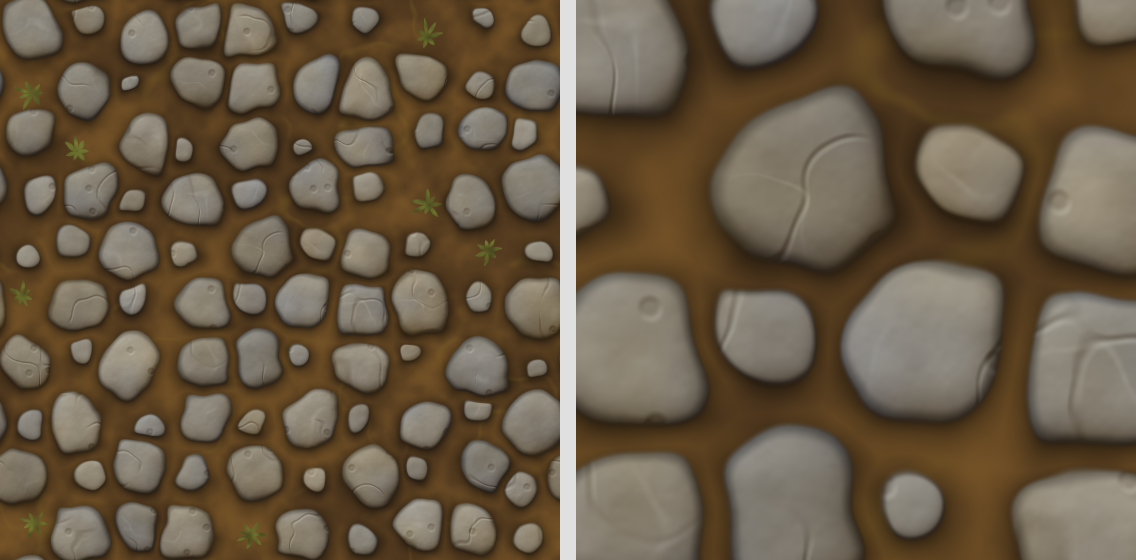
Left: the whole. Right: its middle third, enlarged.
Write a three.js fragment shader that draws this texture.

```glsl
// Rounded grey pebbles bedded in brown mud, with a few small green sprouts.
// Pebbles sit on a jittered wrapping grid of alternating large and small cells; each
// is an ellipse flattened softly towards its neighbours, then domed, lit and chipped.

#define GRID 10.0          // cells per side, even so that large and small alternate
#define JITTER 0.46        // scatter of the pebble centres, in cells
#define GAP 0.12           // mud left between neighbours, in cells
#define PEBBLE_SIZE 0.63   // radius of a pebble of weight one, in cells
#define SPROUT_SHARE 0.14  // part of the small cells holding a sprout
#define MUD_DARK vec3(0.335, 0.235, 0.125)
#define MUD_LIGHT vec3(0.445, 0.315, 0.150)
#define MUD_OCHRE vec3(0.50, 0.39, 0.15)
#define STONE_DARK vec3(0.27, 0.22, 0.16)
#define STONE_LIGHT vec3(0.65, 0.63, 0.58)
#define LEAF vec3(0.37, 0.40, 0.16)
#define LIGHT vec3(-0.25, 0.55, 0.80)

varying vec2 vUv;

const float TAU = 6.28318;

vec3 hash3(vec2 p) {
  vec3 q = fract((p.xyx + 17.0) * vec3(0.1031, 0.1030, 0.0973));
  q += dot(q, q.yxz + 33.33);
  return fract((q.xxy + q.yzz) * q.zyx);
}

// Value noise that wraps after a whole number of cells
float noise(vec2 uv, float period) {
  vec2 p = uv * period, i = floor(p), f = fract(p);
  f = f * f * (3.0 - 2.0 * f);
  float a = hash3(mod(i, period) + period).x;
  float b = hash3(mod(i + vec2(1, 0), period) + period).x;
  float c = hash3(mod(i + vec2(0, 1), period) + period).x;
  float d = hash3(mod(i + vec2(1, 1), period) + period).x;
  return mix(mix(a, b, f.x), mix(c, d, f.x), f.y);
}

float fbm(vec2 uv, float period) {
  float sum = 0.0, amp = 0.53;
  for (int i = 0; i < 4; i++) {
    sum += amp * noise(uv, period);
    period *= 2.0;
    amp *= 0.5;
  }
  return sum;
}

// Thin broken lines along the middle contour of a noise
float vein(vec2 uv, float period, float width) {
  vec2 bent = uv + 0.014 * noise(uv, 40.0);
  float line = 1.0 - smoothstep(0.0, width, abs(noise(bent, period) - 0.5));
  return line * smoothstep(0.45, 0.65, noise(uv + 0.21, period - 3.0));
}

// Height of the stone surface: grain, cracks and round pits
float relief(vec2 uv) {
  vec2 p = uv * 28.0;
  vec3 h = hash3(mod(floor(p), 28.0) + 5.0);
  float pit = step(h.z, 0.16) * (1.0 - smoothstep(0.10, 0.24, length(fract(p) - 0.3 - 0.4 * h.xy)));
  return 0.5 * fbm(uv, 28.0) - 0.25 * vein(uv, 18.0, 0.05) - 0.3 * pit;
}

// Centre (xy) and weight (z) of the pebble in a cell
vec3 pebble(vec2 cell) {
  vec2 id = mod(cell, GRID);
  vec3 h = hash3(id), k = hash3(id + 41.0);
  float large = abs(mod(id.x + id.y, 2.0) - step(k.x, 0.12));
  float weight = mix(mix(0.28, 0.58, h.z), mix(0.78, 1.06, h.z), large);
  return vec3(cell + 0.5 + JITTER * (h.xy - 0.5), weight);
}

// Gauge of a pebble, 0 at its centre and 1 on its outline (x), with its gradient (yz)
vec3 gauge(vec2 p, vec2 cell, vec3 stone, vec3 rnd) {
  vec2 q = p - stone.xy;
  vec2 axis = vec2(cos(rnd.x * TAU), sin(rnd.x * TAU));
  vec2 radii = PEBBLE_SIZE * stone.z * vec2(1.06, mix(0.78, 1.0, rnd.y));
  vec2 e = vec2(dot(q, axis), dot(q, vec2(-axis.y, axis.x))) / radii;
  float f = max(length(e), 0.001), sum = pow(f, 6.0);
  e /= radii * f;
  vec2 grad = pow(f, 5.0) * (e.x * axis + e.y * vec2(-axis.y, axis.x));
  for (int n = 0; n < 9; n++) {
    if (n == 4) continue;
    vec3 other = pebble(cell + vec2(mod(float(n), 3.0), floor(float(n) / 3.0)) - 1.0);
    vec2 away = other.xy - stone.xy;
    float gap = length(away);
    vec2 slope = away / gap * (stone.z + other.z) / (max(gap - GAP, 0.1) * stone.z);
    float side = max(dot(q, slope), 0.0001);
    sum += pow(side, 6.0);
    grad += pow(side, 5.0) * slope;
  }
  f = pow(sum, 1.0 / 6.0);
  return vec3(f, grad / pow(f, 5.0));
}

// Coverage of a star of pointed leaves
float sprout(vec2 q, float seed) {
  float turn = atan(q.y, q.x) / TAU * 7.0, leaf = floor(turn + 0.5);
  float size = mix(0.17, 0.32, hash3(vec2(mod(leaf, 7.0), seed * 50.0)).x);
  float t = min(length(q) / size, 1.0);
  float side = abs(length(q) * sin((turn - leaf) * TAU / 7.0));
  return (1.0 - smoothstep(-0.012, 0.018, side - 0.13 * t * (1.0 - t))) * step(t, 0.99);
}

void main() {
  vec2 uv = vUv;
  vec2 p = uv * GRID + 0.13 * (vec2(noise(uv, 30.0), noise(uv + 0.37, 30.0)) - 0.5);
  vec3 light = normalize(LIGHT), best = vec3(2.0, 0.0, 1.0), tint = vec3(0.5);
  float nearest = 9.0, shadow = 0.0, leaves = 0.0;

  // Find the pebble here and gather shadows and sprouts
  for (int n = 0; n < 9; n++) {
    vec2 cell = floor(p) + vec2(mod(float(n), 3.0), floor(float(n) / 3.0)) - 1.0;
    vec3 stone = pebble(cell), rnd = hash3(mod(cell, GRID) + 83.0);
    if (length(p - stone.xy) > 1.0) continue;
    if (stone.z < 0.6 && rnd.z < SPROUT_SHARE) {
      leaves = max(leaves, sprout(p - stone.xy, rnd.x));
      continue;
    }
    vec3 g = gauge(p, cell, stone, rnd);
    float slope = max(length(g.yz), 0.001), dist = (g.x - 1.0) / slope;
    shadow = max(shadow, (0.40 - 0.16 * g.z / slope) * exp(-max(dist, 0.0) / 0.11));
    if (dist < nearest) { nearest = dist; best = g; tint = rnd; }
  }

  // Mud with ochre streaks
  vec3 mud = mix(MUD_DARK, MUD_LIGHT, smoothstep(0.25, 0.7, fbm(uv, 9.0)));
  mud = mix(mud, MUD_OCHRE, 0.30 * vein(uv + 0.5, 15.0, 0.09));
  mud *= (0.93 + 0.14 * fbm(uv, 36.0)) * (1.0 - shadow);
  mud = mix(mud, LEAF * (0.75 + 0.5 * noise(uv, 90.0)), 0.9 * leaves);

  // Domed stone, embossed along the light
  float f = min(best.x, 1.0), tilt = 0.98 * pow(f, 2.5);
  vec3 normal = vec3(tilt * best.yz / max(length(best.yz), 0.001), sqrt(1.0 - tilt * tilt));
  float height = relief(uv);
  float tone = 0.14 + 0.72 * dot(normal, light) + 0.35 * (height - 0.22);
  tone += 0.75 * (height - relief(uv + 0.003 * normalize(light.xy)));
  tone += 0.35 * (fbm(uv + 0.13, 12.0) - 0.5) + 0.12 * vein(uv + 0.6, 21.0, 0.06) * (1.0 - f);
  vec3 rock = mix(STONE_DARK, STONE_LIGHT, clamp(tone, 0.0, 1.1));
  rock *= (0.93 + 0.12 * tint.z) * (1.0 - 0.30 * smoothstep(0.82, 1.0, f));
  rock += (tint.x - 0.5) * vec3(0.025, 0.0, -0.045);
  rock += (noise(uv + 0.77, 22.0) - 0.5) * vec3(0.03, 0.01, -0.035);

  gl_FragColor = vec4(mix(rock, mud, smoothstep(-0.022, 0.022, nearest)), 1.0);
}
```
